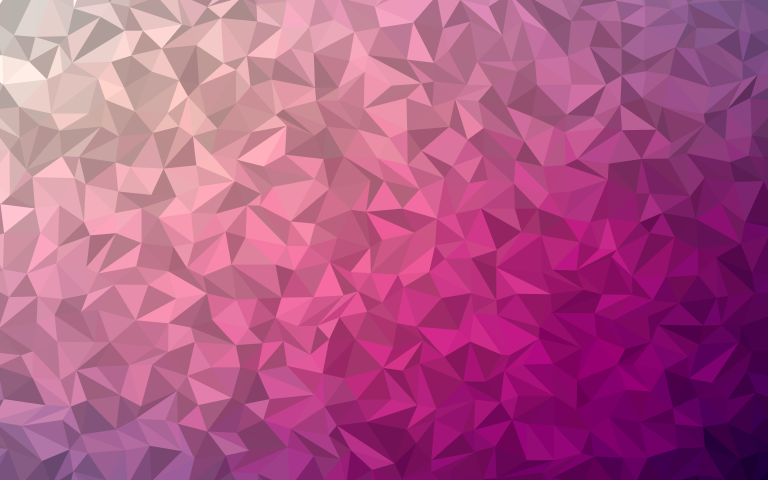
Reproduce this background procedurally as a Shadertoy shader.

```glsl
// Low-poly mosaic: a jittered, staggered lattice is cut into triangles, and
// each one takes a flat, randomly shaded colour from a smooth gradient that
// runs from cream (top left) through pink and magenta to indigo (bottom right).

const float ROWS = 18.0;

float hash(vec2 p) {
    return fract(sin(dot(p, vec2(127.1, 311.7))) * 43758.5453);
}

float cross2(vec2 a, vec2 b) {
    return a.x * b.y - a.y * b.x;
}

// Five evenly spaced colour stops, t from 0 to 1
vec3 ramp(vec3 a, vec3 b, vec3 c, vec3 d, vec3 e, float t) {
    t *= 4.0;
    vec3 colour = mix(a, b, clamp(t, 0.0, 1.0));
    colour = mix(colour, c, clamp(t - 1.0, 0.0, 1.0));
    colour = mix(colour, d, clamp(t - 2.0, 0.0, 1.0));
    return mix(colour, e, clamp(t - 3.0, 0.0, 1.0));
}

// Horizontal ramps, blended from the bottom to the top
vec3 gradient(vec2 uv) {
    vec3 bottom = ramp(vec3(0.50, 0.36, 0.55), vec3(0.55, 0.32, 0.54),
                       vec3(0.52, 0.06, 0.41), vec3(0.43, 0.00, 0.39),
                       vec3(0.10, 0.00, 0.23), uv.x);
    vec3 low = ramp(vec3(0.75, 0.48, 0.61), vec3(0.80, 0.43, 0.58),
                    vec3(0.75, 0.17, 0.48), vec3(0.58, 0.00, 0.43),
                    vec3(0.30, 0.00, 0.33), uv.x);
    vec3 middle = ramp(vec3(0.88, 0.63, 0.70), vec3(0.88, 0.54, 0.63),
                       vec3(0.84, 0.36, 0.54), vec3(0.69, 0.10, 0.46),
                       vec3(0.37, 0.03, 0.35), uv.x);
    vec3 high = ramp(vec3(0.88, 0.78, 0.75), vec3(0.86, 0.67, 0.65),
                     vec3(0.82, 0.50, 0.58), vec3(0.69, 0.34, 0.53),
                     vec3(0.46, 0.21, 0.44), uv.x);
    vec3 top = ramp(vec3(0.91, 0.89, 0.87), vec3(0.84, 0.69, 0.69),
                    vec3(0.85, 0.55, 0.67), vec3(0.70, 0.44, 0.61),
                    vec3(0.45, 0.33, 0.53), uv.x);
    return ramp(bottom, low, middle, high, top, uv.y);
}

// Lattice point: odd rows shift by half a cell, then every point is jittered
vec2 vertex(vec2 id) {
    vec2 jitter = vec2(hash(id), hash(id + 57.3)) - 0.5;
    return id + vec2(0.5 * mod(id.y, 2.0), 0.0) + 0.78 * jitter;
}

// Signed distance to the line a-b, positive on its left
float side(vec2 p, vec2 a, vec2 b) {
    return cross2(b - a, p - a) / length(b - a);
}

// Colour weighted by coverage; a, b, c run counter-clockwise
vec4 triangle(vec2 p, vec2 a, vec2 b, vec2 c, float pixel) {
    float inside = min(side(p, a, b), min(side(p, b, c), side(p, c, a)));
    float cover = clamp(0.5 + inside / pixel, 0.0, 1.0);
    if (cover <= 0.0) return vec4(0.0);

    vec2 centre = (a + b + c) / 3.0;
    vec2 scatter = vec2(hash(centre + 3.1), hash(centre + 8.7)) - 0.5;
    vec2 uv = centre / ROWS * vec2(iResolution.y / iResolution.x, 1.0);
    vec3 colour = gradient(uv + 0.09 * scatter);
    colour *= mix(0.78, 1.17, hash(centre));
    return vec4(min(colour, 1.0), 1.0) * cover;
}

void mainImage(out vec4 fragColor, in vec2 fragCoord) {
    float pixel = ROWS / iResolution.y;
    vec2 p = fragCoord * pixel;
    vec4 sum = vec4(0.0);

    for (int y = -1; y <= 1; y++)
    for (int x = -1; x <= 1; x++) {
        vec2 id = floor(p) + vec2(x, y);
        vec2 a = vertex(id);
        vec2 b = vertex(id + vec2(1.0, 0.0));
        vec2 c = vertex(id + vec2(1.0, 1.0));
        vec2 d = vertex(id + vec2(0.0, 1.0));

        // Cut along the diagonal that leaves the fuller triangles
        float cutAC = min(cross2(b - a, c - a), cross2(c - a, d - a));
        float cutBD = min(cross2(b - a, d - a), cross2(c - b, d - b));
        if (cutAC > cutBD) {
            sum += triangle(p, a, b, c, pixel);
            sum += triangle(p, a, c, d, pixel);
        } else {
            sum += triangle(p, a, b, d, pixel);
            sum += triangle(p, b, c, d, pixel);
        }
    }
    fragColor = vec4(sum.rgb / max(sum.a, 0.0001), 1.0);
}
```
